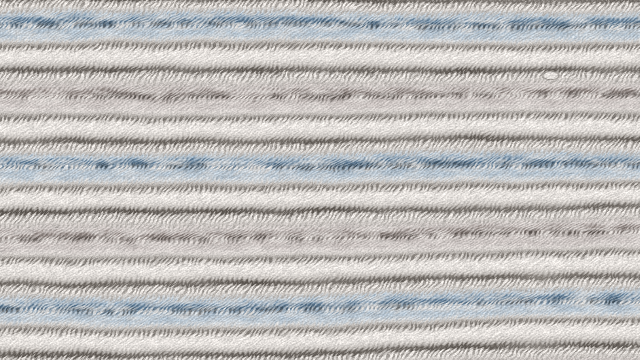
This texture is drawn by a Shadertoy shader. Its source:

```glsl
vec2 randomGradient(vec2 cell) {
    float angle = 6.2832 * fract(sin(dot(cell, vec2(127.1, 311.7))) * 43758.5);
    return vec2(cos(angle), sin(angle));
}

// Gradient noise, roughly -0.7 to 0.7
float noise(vec2 p) {
    vec2 i = floor(p), f = fract(p);
    vec2 u = f * f * f * (f * (f * 6.0 - 15.0) + 10.0);
    float a = dot(randomGradient(i), f);
    float b = dot(randomGradient(i + vec2(1, 0)), f - vec2(1, 0));
    float c = dot(randomGradient(i + vec2(0, 1)), f - vec2(0, 1));
    float d = dot(randomGradient(i + vec2(1, 1)), f - vec2(1, 1));
    return mix(mix(a, b, u.x), mix(c, d, u.x), u.y);
}

float fbm(vec2 p) {
    float sum = 0.0, amplitude = 1.0;
    for (int i = 0; i < 3; i++) {
        sum += amplitude * noise(p);
        p = p * 2.03 + 17.3;
        amplitude *= 0.55;
    }
    return sum;
}

float bump(float x, float center, float width) {
    float d = (x - center) / width;
    return exp(-d * d);
}

void mainImage(out vec4 fragColor, in vec2 fragCoord) {
    vec2 p = fragCoord / iResolution.y;
    p.y = 1.0 - p.y;

    // Ribs sag gently and climb toward the right
    float rib = p.y * 15.16 - 0.1;
    rib += smoothstep(0.5, 1.9, p.x) * (p.y * 0.65 - 0.12);
    rib += 0.12 * noise(vec2(p.x * 2.0, p.y * 5.0)) + 0.1 * noise(p * vec2(8.0, 16.0));

    // Shallow rib yarns, steeper seam stitches and loose fibers
    float wobble = noise(p * vec2(28.0, 40.0));
    float slant = p.x + 1.5 * p.y;
    float yarn = 0.5 + 0.5 * sin(6.2832 * (slant * 74.0 + 1.1 * wobble));
    float seamYarn = 0.5 + 0.5 * sin(6.2832 * ((p.x + 0.6 * p.y) * 74.0 + 0.9 * wobble));
    float stitch = smoothstep(0.2, 0.7, seamYarn + 0.6 * noise(p * 80.0));
    float fiber = fbm(vec2(slant * 85.0, (p.y - 0.6 * p.x) * 38.0));
    float grain = noise(p * vec2(190.0, 240.0));
    rib += 0.11 * (seamYarn - 0.5) + 0.1 * fiber;

    // One group: lip, two dyed ribs, one cream rib
    float group = floor(rib / 3.0);
    float t = rib - 3.0 * group;
    bool isBlue = mod(group, 2.0) < 0.5;
    vec3 cream = vec3(0.91, 0.893, 0.877);
    vec3 paleDye = isBlue ? vec3(0.775, 0.81, 0.84) : vec3(0.835, 0.81, 0.80);
    vec3 deepDye = isBlue ? vec3(0.43, 0.525, 0.61) : vec3(0.58, 0.545, 0.53);

    // Uneven dye, deepest around the seam, worn off the crests
    float patches = fbm(vec2(p.x * 12.0, p.y * 45.0));
    float dye = smoothstep(0.25, 0.6, t) * (1.0 - smoothstep(1.4, 1.75, t));
    dye *= clamp(0.95 + 0.5 * patches + 0.35 * fiber, 0.4, 1.1);
    float depth = 0.75 * bump(t, 0.83, 0.24) + 0.15 * bump(t, 1.3, 0.25);
    depth *= clamp(0.8 + 0.9 * patches + 0.9 * (0.5 - yarn) + 0.5 * fiber, 0.0, 1.5);
    vec3 color = mix(cream, mix(paleDye, deepDye, depth), dye);

    // Pale dashes and dark gaps along the seam
    float dashes = smoothstep(-0.1, 0.2, noise(vec2(p.x * 19.0, group * 7.3)));
    color = mix(color, cream, 0.75 * dashes * stitch * bump(t, 1.04, 0.14));
    float shadow = 0.3 * bump(t, 0.93, 0.12) * (1.0 - 0.7 * stitch) * (1.25 - dashes);

    // Hatched lip, hatched groove and deep groove
    shadow += 0.24 * bump(t, 0.1, 0.18) * (1.0 - stitch);
    shadow += 0.16 * bump(t, 0.38, 0.11) * (1.0 - 0.6 * stitch);
    shadow += bump(t, 1.82, 0.17) * (0.46 - 0.24 * stitch);
    float grooveDepth = 0.4 + 0.2 * noise(vec2(p.x * 5.0, group * 3.7));
    float wrapped = t < 1.0 ? t + 3.0 : t;
    shadow += grooveDepth * bump(wrapped, 2.87, 0.12) + 0.18 * bump(wrapped, 2.76, 0.23);

    // Small stray slub of yarn
    float slub = length((p - vec2(1.53, 0.21)) / vec2(0.022, 0.011));
    shadow = mix(0.3, shadow, smoothstep(0.0, 0.35, abs(slub - 1.0)));
    float slubMask = 1.0 - smoothstep(0.8, 1.0, slub);
    color = mix(color, cream, slubMask);
    shadow *= 1.0 - 0.9 * slubMask;

    // Warm shadows and woven relief
    color *= 1.0 - min(shadow, 0.65) * vec3(0.97, 1.0, 1.03);
    color *= 1.0 + 0.06 * (yarn - 0.55) + 0.13 * fiber + 0.16 * grain;
    fragColor = vec4(clamp(color, 0.0, 1.0), 1.0);
}
```
